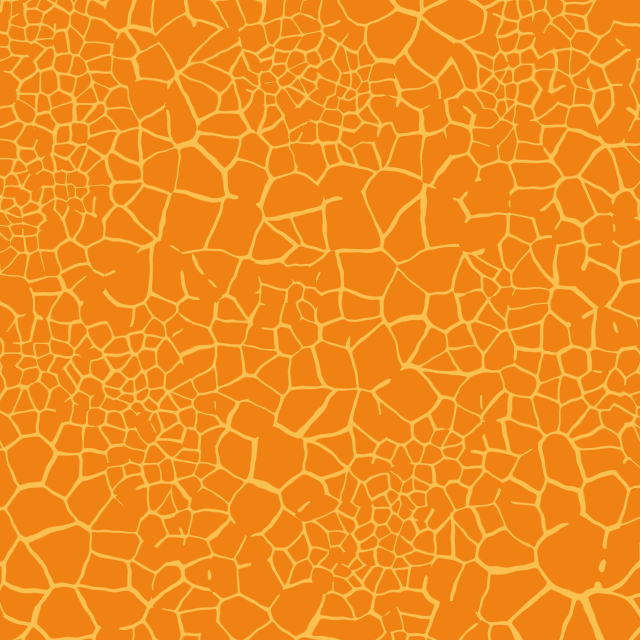
This pattern is drawn by a WebGL 2 fragment shader. Its source:

```glsl
#version 300 es
precision highp float;
// Crackled glaze: orange plates split by a net of pale yellow cracks.
// Each coarse grid cell holds 1 to 25 jittered seeds, chosen by slow noise;
// Voronoi borders between the seeds become cracks of varying width.

uniform vec2 u_resolution;
out vec4 fragColor;

struct Seed {
    vec2 pos;
    ivec2 id;
    float perSide;
};

// Integer hash of a lattice point, two values in 0..1
vec2 hash2(ivec2 cell) {
    uvec2 v = uvec2(cell) * 1664525u + 1013904223u;
    v.x += v.y * 1664525u;
    v.y += v.x * 1664525u;
    v ^= v >> 16u;
    v.x += v.y * 1664525u;
    v.y += v.x * 1664525u;
    v ^= v >> 16u;
    return vec2(v & 0xffffu) / 65535.0;
}

float cornerSlope(ivec2 corner, vec2 offset) {
    float angle = 6.2832 * hash2(corner).x;
    return dot(vec2(cos(angle), sin(angle)), offset);
}

float gradientNoise(vec2 p) {
    ivec2 i = ivec2(floor(p));
    vec2 f = fract(p);
    vec2 u = f * f * f * (f * (f * 6.0 - 15.0) + 10.0);
    float low = mix(cornerSlope(i, f),
                    cornerSlope(i + ivec2(1, 0), f - vec2(1, 0)), u.x);
    float high = mix(cornerSlope(i + ivec2(0, 1), f - vec2(0, 1)),
                     cornerSlope(i + ivec2(1, 1), f - vec2(1, 1)), u.x);
    return mix(low, high, u.y);
}

// Seeds along one side of a grid cell: high in fine patches, 1 on big plates
int seedsPerSide(ivec2 cell) {
    float patchiness = gradientNoise(vec2(cell) * 0.31 + 7.4);
    float scatter = hash2(cell + 311).y;
    return int(clamp(2.0 + 5.0 * patchiness + scatter, 1.0, 5.0));
}

Seed makeSeed(ivec2 cell, ivec2 sub, int perSide) {
    ivec2 id = cell * 8 + sub;
    vec2 local = vec2(sub) + 0.5 + 0.82 * (hash2(id) - 0.5);
    return Seed(vec2(cell) + local / float(perSide), id, float(perSide));
}

Seed nearestSeed(vec2 p) {
    ivec2 home = ivec2(floor(p));
    Seed best;
    float bestDist = 1e6;
    for (int k = 0; k < 9; k++) {
        ivec2 cell = home + ivec2(k % 3, k / 3) - 1;
        int n = seedsPerSide(cell);
        for (int s = 0; s < n * n; s++) {
            Seed seed = makeSeed(cell, ivec2(s % n, s / n), n);
            vec2 away = seed.pos - p;
            float d = dot(away, away);
            if (d < bestDist) {
                bestDist = d;
                best = seed;
            }
        }
    }
    return best;
}

// Signed distance to the cracks, with soft fillets where they meet
float crackDistance(vec2 p) {
    Seed own = nearestSeed(p);
    ivec2 home = ivec2(floor(p));
    float fade = smoothstep(-0.1, 0.15, gradientNoise(p * 2.3 + 31.0));
    float swell = 1.0 + 0.5 * gradientNoise(p * 1.7 + 53.0);
    float fillet = 0.013;
    float sum = 1e-20;
    for (int k = 0; k < 25; k++) {
        ivec2 cell = home + ivec2(k % 5, k / 5) - 2;
        int n = seedsPerSide(cell);
        for (int s = 0; s < n * n; s++) {
            Seed other = makeSeed(cell, ivec2(s % n, s / n), n);
            if (other.id == own.id) continue;
            vec2 toOther = normalize(other.pos - own.pos);
            float d = dot(0.5 * (own.pos + other.pos) - p, toOther);
            if (d > 0.4) continue;
            vec2 trait = hash2(own.id + other.id + 977);
            float fineness = 0.5 * (own.perSide + other.perSide);
            float halfWidth = 0.042 * swell * (0.6 + 0.75 * trait.x) / pow(fineness, 0.6);
            // Weak cracks taper off and end inside a plate
            if (trait.y < 0.2) halfWidth -= 0.09 * fade;
            sum += exp((halfWidth - d) / fillet);
        }
    }
    return -fillet * log(sum);
}

void main() {
    vec2 uv = gl_FragCoord.xy / u_resolution.y;
    float gridScale = 12.0;
    vec2 p = uv * gridScale;

    // Bend the straight borders slightly
    p += 0.16 * vec2(gradientNoise(p * 1.1 + 3.7), gradientNoise(p * 1.1 + 19.2));
    p += 0.035 * vec2(gradientNoise(p * 4.0 + 11.3), gradientNoise(p * 4.0 + 43.8));

    float pixel = gridScale / u_resolution.y;
    float crack = 1.0 - smoothstep(-0.8 * pixel, 0.8 * pixel, crackDistance(p));

    vec3 plateOrange = vec3(0.94, 0.505, 0.075);
    vec3 crackYellow = vec3(0.985, 0.755, 0.315);
    fragColor = vec4(mix(plateOrange, crackYellow, crack), 1.0);
}
```
